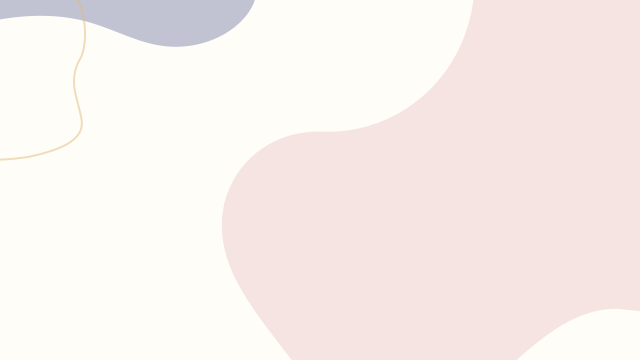
Reproduce this background procedurally as a WebGL 2 fragment shader.

```glsl
#version 300 es
precision highp float;
// Soft organic blobs in blush and lavender on cream, with a thin gold line.
// Each outline is a path of cubic curves, flattened into short segments that
// give a distance and an even-odd inside test. Units: canvas height = 1.
uniform vec2 u_resolution;
out vec4 fragColor;

// Path state: current point, pen position, nearest distance, inside flag
vec2 point, pen;
float nearest;
bool inside;

void moveTo(vec2 start) {
    pen = start;
    nearest = 1e3;
    inside = false;
}

void lineTo(vec2 end) {
    vec2 edge = end - pen;
    vec2 rel = point - pen;
    float along = clamp(dot(rel, edge) / dot(edge, edge), 0.0, 1.0);
    nearest = min(nearest, length(rel - edge * along));
    // Toggle when a ray to the right crosses this segment
    if ((pen.y > point.y) != (end.y > point.y)
        && rel.x < edge.x * rel.y / edge.y) inside = !inside;
    pen = end;
}

void curveTo(vec2 b, vec2 c, vec2 d) {
    vec2 a = pen;
    for (int i = 1; i <= 20; i++) {
        float t = float(i) / 20.0;
        float s = 1.0 - t;
        lineTo(s * s * s * a + 3.0 * s * s * t * b + 3.0 * s * t * t * c + t * t * t * d);
    }
}

// Smooth coverage of a region whose signed distance is negative inside
float coverage(float signedDist) {
    return clamp(0.5 - signedDist * u_resolution.y, 0.0, 1.0);
}

float fillPath() {
    return coverage(inside ? -nearest : nearest);
}

float blushBlob() {
    moveTo(vec2(1.324, 1.1));
    lineTo(vec2(1.315, 1.0));
    curveTo(vec2(1.287, 0.780), vec2(1.106, 0.630), vec2(0.903, 0.634));
    curveTo(vec2(0.736, 0.644), vec2(0.616, 0.519), vec2(0.616, 0.375));
    curveTo(vec2(0.616, 0.241), vec2(0.708, 0.134), vec2(0.810, 0.0));
    lineTo(vec2(0.900, -0.12));
    lineTo(vec2(1.333, -0.12));
    lineTo(vec2(1.435, 0.0));
    // Rounded notch at the lower right
    curveTo(vec2(1.539, 0.093), vec2(1.620, 0.144), vec2(1.718, 0.142));
    lineTo(vec2(1.829, 0.130));
    lineTo(vec2(1.95, 0.130));
    lineTo(vec2(1.95, 1.1));
    lineTo(vec2(1.324, 1.1));
    return fillPath();
}

float lavenderWave() {
    moveTo(vec2(-0.1, 0.92));
    lineTo(vec2(0.0, 0.946));
    curveTo(vec2(0.069, 0.958), vec2(0.157, 0.963), vec2(0.241, 0.940));
    curveTo(vec2(0.329, 0.916), vec2(0.398, 0.870), vec2(0.488, 0.870));
    curveTo(vec2(0.595, 0.870), vec2(0.685, 0.931), vec2(0.708, 1.0));
    lineTo(vec2(0.718, 1.1));
    lineTo(vec2(-0.1, 1.1));
    lineTo(vec2(-0.1, 0.92));
    return fillPath();
}

float goldLine() {
    moveTo(vec2(0.208, 1.014));
    curveTo(vec2(0.241, 0.963), vec2(0.243, 0.880), vec2(0.2245, 0.840));
    curveTo(vec2(0.185, 0.773), vec2(0.218, 0.727), vec2(0.227, 0.664));
    curveTo(vec2(0.234, 0.602), vec2(0.144, 0.579), vec2(0.083, 0.565));
    curveTo(vec2(0.046, 0.559), vec2(0.019, 0.557), vec2(-0.014, 0.556));
    return coverage(nearest - 0.0027);
}

void main() {
    point = gl_FragCoord.xy / u_resolution.y;

    vec3 color = vec3(1.0, 0.992, 0.969);
    color = mix(color, vec3(0.961, 0.894, 0.886), blushBlob());
    color = mix(color, vec3(0.757, 0.761, 0.824), lavenderWave());
    // Translucent stroke lets the wave show through
    color = mix(color, vec3(0.88, 0.73, 0.48), 0.5 * goldLine());

    fragColor = vec4(color, 1.0);
}
```
